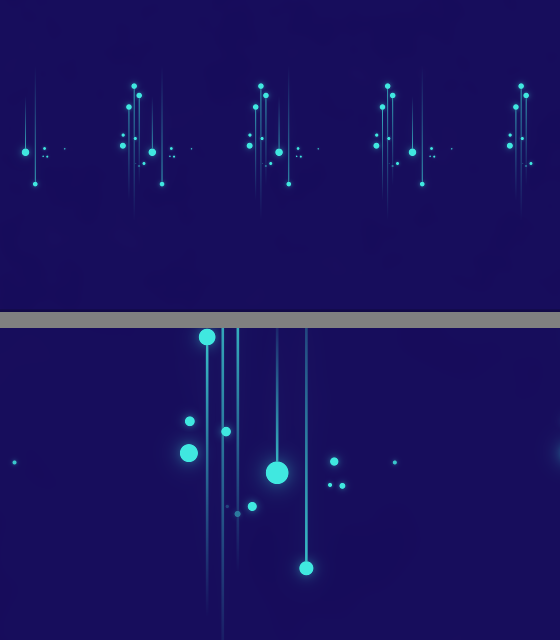
Top, the full canvas; bottom, a detail of the centre.
Write a Shadertoy shader that draws this background.

```glsl
const vec3 NAVY = vec3(0.09, 0.05, 0.36);
const vec3 EDGE = vec3(0.07, 0.04, 0.28);
const vec3 CYAN = vec3(0.25, 0.91, 0.88);

// Gradient noise
vec2 hashGradient(vec2 cell) {
    vec2 h = vec2(dot(cell, vec2(127.1, 311.7)), dot(cell, vec2(269.5, 183.3)));
    return 2.0 * fract(sin(h) * 43758.55) - 1.0;
}

float gradientNoise(vec2 p) {
    vec2 i = floor(p), f = fract(p);
    vec2 u = f * f * (3.0 - 2.0 * f);
    vec2 e = vec2(0.0, 1.0);
    float a = dot(hashGradient(i), f);
    float b = dot(hashGradient(i + e.yx), f - e.yx);
    float c = dot(hashGradient(i + e.xy), f - e.xy);
    float d = dot(hashGradient(i + e.yy), f - e.yy);
    return mix(mix(a, b, u.x), mix(c, d, u.x), u.y);
}

float coverage(float dist, float aa) {
    return clamp(0.5 - dist / aa, 0.0, 1.0);
}

// Disc with a faint halo that scales with its radius
float node(vec2 p, vec2 centre, float radius, float aa) {
    float dist = length(p - centre) - radius;
    float halo = 0.2 * exp(-max(dist, 0.0) / (0.7 * radius));
    return max(coverage(dist, aa), halo);
}

// Thin vertical line fading out over a signed reach
float trail(vec2 p, vec2 head, float reach, float aa) {
    float t = (p.y - head.y) / reach;
    float fade = step(0.0, t) * clamp(1.0 - t, 0.0, 1.0);
    float dx = abs(p.x - head.x);
    return fade * (0.78 * coverage(dx - 0.14, aa) + 0.035 * exp(-dx * 0.9));
}

float pin(vec2 p, vec2 head, float radius, float reach, float aa) {
    return max(node(p, head, radius, aa), trail(p, head, reach, aa));
}

// Two pins trailing upward, with specks to their right
float risingCluster(vec2 p, float aa) {
    float m = pin(p, vec2(0.0, 51.2), 1.22, 18.0, aa);
    m = max(m, pin(p, vec2(3.12, 41.0), 0.76, 38.0, aa));
    m = max(m, node(p, vec2(6.1, 52.4), 0.45, aa));
    m = max(m, node(p, vec2(5.65, 49.9), 0.22, aa));
    m = max(m, node(p, vec2(6.97, 49.8), 0.32, aa));
    return max(m, 0.85 * node(p, vec2(12.57, 52.3), 0.22, aa));
}

// Three pins trailing downward, with nodes around them
float fallingCluster(vec2 p, float aa) {
    float m = pin(p, vec2(-1.67, 65.7), 0.9, -30.0, aa);
    m = max(m, pin(p, vec2(0.0, 72.4), 0.9, -43.0, aa));
    m = max(m, pin(p, vec2(1.61, 69.4), 0.9, -29.0, aa));
    m = max(m, node(p, vec2(-3.52, 56.7), 0.53, aa));
    m = max(m, node(p, vec2(-3.62, 53.3), 0.97, aa));
    m = max(m, node(p, vec2(0.35, 55.6), 0.52, aa));
    m = max(m, node(p, vec2(3.15, 47.6), 0.49, aa));
    m = max(m, 0.5 * node(p, vec2(1.58, 46.8), 0.33, aa));
    return max(m, 0.25 * node(p, vec2(0.48, 47.6), 0.18, aa));
}

void mainImage(out vec4 fragColor, in vec2 fragCoord) {
    // Canvas height is 100 units
    float aa = 100.0 / iResolution.y;
    vec2 p = fragCoord * aa;

    // Subtly mottled ground with a darker bottom rim
    float mottle = gradientNoise(p * 0.06) + 0.5 * gradientNoise(p * 0.15);
    vec3 color = NAVY + 0.006 * mottle;
    color = mix(color, EDGE, coverage(p.y - 0.9, max(aa, 0.4)));

    // Four repeats; the last gap is slightly wider
    float light = 0.0;
    for (int i = 0; i < 4; i++) {
        float shift = 8.18 + 40.63 * float(i) + (i == 3 ? 2.14 : 0.0);
        vec2 q = p - vec2(shift, 0.0);
        light = max(light, risingCluster(q, aa));
        light = max(light, fallingCluster(q - vec2(34.82, 0.0), aa));
    }

    fragColor = vec4(mix(color, CYAN, light), 1.0);
}
```
